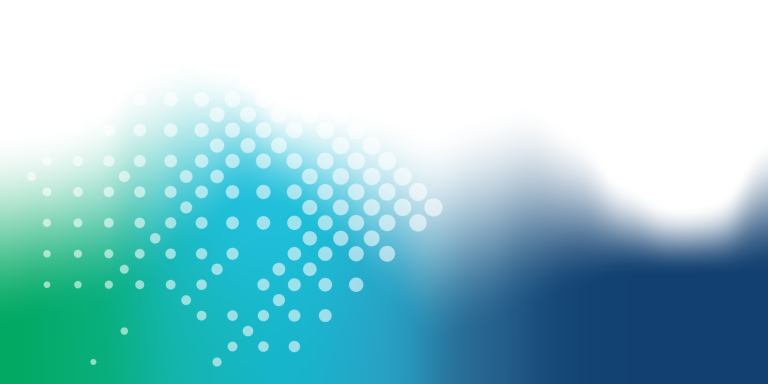
Write a Shadertoy shader that draws this background.

```glsl
// Soft green, cyan and navy mist fading up to white, overlaid with a halftone of pale dots.

// Tunable values; lengths are in canvas heights
const vec3 WHITE = vec3(1.0);
const vec3 GLOW_COLOR = vec3(0.13, 0.75, 0.86);
const vec2 GLOW_CENTER = vec2(0.69, 0.49);
const float GLOW_RADIUS = 0.28;
const float BLEND_WIDTH = 0.65;

const vec2 DOT_ORIGIN = vec2(0.1224, 0.5807);
const float DOT_PITCH = 0.04026;
const float DOT_RADIUS = 0.0125;
const vec2 DOT_GROWTH = vec2(0.0125, 0.012);
const float DOT_ALPHA = 0.57;

// Hues from left to right
const int HUE_COUNT = 9;
const vec3 HUES[HUE_COUNT] = vec3[](
    vec3(0.00, 0.66, 0.38), vec3(0.03, 0.68, 0.46), vec3(0.08, 0.71, 0.70),
    vec3(0.08, 0.71, 0.80), vec3(0.16, 0.64, 0.78), vec3(0.16, 0.39, 0.56),
    vec3(0.07, 0.26, 0.45), vec3(0.07, 0.25, 0.44), vec3(0.07, 0.25, 0.44));

// Mist profile from left to right: (height of full colour, height of pure white)
const int MIST_COUNT = 17;
const vec2 MIST[MIST_COUNT] = vec2[](
    vec2(0.13, 0.66), vec2(0.17, 0.67), vec2(0.19, 0.71), vec2(0.24, 0.83),
    vec2(0.35, 0.86), vec2(0.47, 0.82), vec2(0.45, 0.73), vec2(0.35, 0.73),
    vec2(0.21, 0.71), vec2(0.10, 0.66), vec2(0.13, 0.71), vec2(0.19, 0.74),
    vec2(0.24, 0.66), vec2(0.28, 0.52), vec2(0.28, 0.46), vec2(0.28, 0.47),
    vec2(0.28, 0.66));

float stopWeight(float offset) {
    float t = offset / BLEND_WIDTH;
    return exp(-t * t);
}

vec3 hueAt(float across) {
    vec4 sum = vec4(0.0);
    for (int i = 0; i < HUE_COUNT; i++)
        sum += vec4(HUES[i], 1.0) * stopWeight(across * float(HUE_COUNT - 1) - float(i));
    return sum.rgb / sum.a;
}

vec2 mistAt(float across) {
    vec3 sum = vec3(0.0);
    for (int i = 0; i < MIST_COUNT; i++)
        sum += vec3(MIST[i], 1.0) * stopWeight(across * float(MIST_COUNT - 1) - float(i));
    return sum.xy / sum.z;
}

vec3 background(vec2 p, float across) {
    vec2 fromGlow = (p - GLOW_CENTER) / GLOW_RADIUS;
    vec3 color = mix(hueAt(across), GLOW_COLOR, exp(-dot(fromGlow, fromGlow)));
    vec2 mist = mistAt(across);
    return mix(color, WHITE, smoothstep(mist.x, mist.y, p.y));
}

// Nearest lattice cell whose column and row have an even sum
vec2 nearestCell(vec2 q) {
    vec2 cell = round(q);
    vec2 rest = q - cell;
    if (mod(cell.x + cell.y, 2.0) > 0.5) {
        vec2 stepTo = vec2(rest.x < 0.0 ? -1.0 : 1.0, rest.y < 0.0 ? -1.0 : 1.0);
        cell += abs(rest.x) > abs(rest.y) ? vec2(stepTo.x, 0.0) : vec2(0.0, stepTo.y);
    }
    return cell;
}

// Even rows fill a wedge; odd rows hold dense clusters and a sparse scatter
bool hasDot(vec2 cell) {
    float i = cell.x, j = cell.y;
    if (i < -1.0 || j < -6.0 || j > 13.0 || i - j > 22.5 || i + j > 28.5) return false;

    if (mod(j, 2.0) < 0.5) {
        bool gap = abs(i + j - 20.0) < 1.0 && abs(j - 7.0) < 2.0;
        return i + j > -0.5 && (j < 9.0 || i >= j) && !gap;
    }

    bool rightCluster = i > 17.2 - 0.32 * j && i + 2.0 * j < 31.5;
    bool topCluster = i > 9.4 - 0.5 * j && i + 2.0 * j < 13.5;

    float column = 0.5 * (i + 1.0);
    float row = 0.5 * (j - 1.0);
    if (j > 10.0 && i < 8.0) column += 1.0;
    bool hollow = length(vec2(column - 7.5, row - 1.5)) < 1.0;
    bool scatter = i < 16.0 && row > -0.5 && (column > 2.5 || row < 0.5)
        && mod(column + row + 0.5, 3.0) < 1.0 && !hollow;
    return rightCluster || topCluster || scatter;
}

float dotCoverage(vec2 p, float pixel) {
    vec2 flipY = vec2(1.0, -1.0);
    vec2 cell = nearestCell((p - DOT_ORIGIN) * flipY / DOT_PITCH);
    if (!hasDot(cell)) return 0.0;
    vec2 center = DOT_ORIGIN + cell * flipY * DOT_PITCH;
    float radius = DOT_RADIUS + dot(center - DOT_ORIGIN, DOT_GROWTH);
    return 1.0 - smoothstep(-0.75 * pixel, 0.75 * pixel, length(p - center) - radius);
}

void mainImage(out vec4 fragColor, in vec2 fragCoord) {
    vec2 p = fragCoord / iResolution.y;
    vec3 color = background(p, fragCoord.x / iResolution.x);
    color = mix(color, WHITE, DOT_ALPHA * dotCoverage(p, 1.0 / iResolution.y));
    fragColor = vec4(color, 1.0);
}
```
